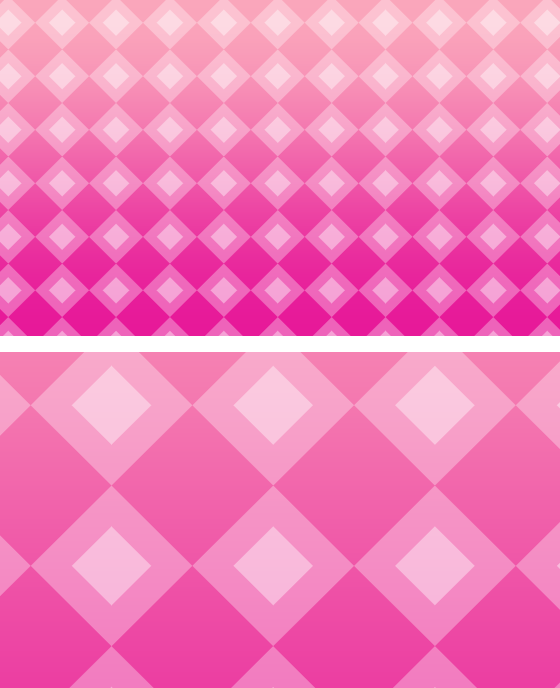
Top: the whole. Bottom: its middle third, enlarged.
A WebGL 1 fragment shader for this pattern:

```glsl
precision highp float;
// Grid of diamonds touching tip to tip over a vertical pink gradient.
// Each cell layers two translucent white diamonds, shaped by Manhattan
// distance, so the tints follow the gradient beneath them.

uniform vec2 u_resolution;

const vec2 REPEATS = vec2(10.39, 6.277);      // cells across and down
const vec2 FIRST_CENTRE = vec2(0.153, 0.853); // in cells, from lower left
const float OUTER_RADIUS = 0.5;
const float INNER_RADIUS = 0.246;
const float OUTER_OPACITY = 0.32;
const float INNER_OPACITY = 0.40;
const vec3 MAGENTA = vec3(0.904, 0.098, 0.600);
const vec3 SALMON = vec3(0.982, 0.650, 0.733);
const vec3 WHITE = vec3(1.0);

// Signed distance to a diamond with the given centre-to-tip radius
float diamondDistance(vec2 p, float radius) {
  return (abs(p.x) + abs(p.y) - radius) * 0.70711;
}

// Soft-edged coverage from a signed distance
float coverage(float dist, float pixel) {
  return clamp(0.5 - dist / pixel, 0.0, 1.0);
}

// Offset from the nearest cell centre
vec2 cellOffset(vec2 uv, vec2 repeats, vec2 firstCentre) {
  return fract(uv * repeats - firstCentre + 0.5) - 0.5;
}

vec3 verticalGradient(float height, vec3 bottom, vec3 top) {
  return mix(bottom, top, smoothstep(0.0, 1.0, height));
}

vec3 addDiamond(vec3 base, vec2 p, float radius, float opacity, float pixel) {
  float mask = coverage(diamondDistance(p, radius), pixel);
  return mix(base, WHITE, mask * opacity);
}

void main() {
  vec2 uv = gl_FragCoord.xy / u_resolution;
  vec2 cell = cellOffset(uv, REPEATS, FIRST_CENTRE);
  float pixel = REPEATS.y / u_resolution.y; // one pixel in cell units

  vec3 color = verticalGradient(uv.y, MAGENTA, SALMON);
  color = addDiamond(color, cell, OUTER_RADIUS, OUTER_OPACITY, pixel);
  color = addDiamond(color, cell, INNER_RADIUS, INNER_OPACITY, pixel);
  gl_FragColor = vec4(color, 1.0);
}
```
